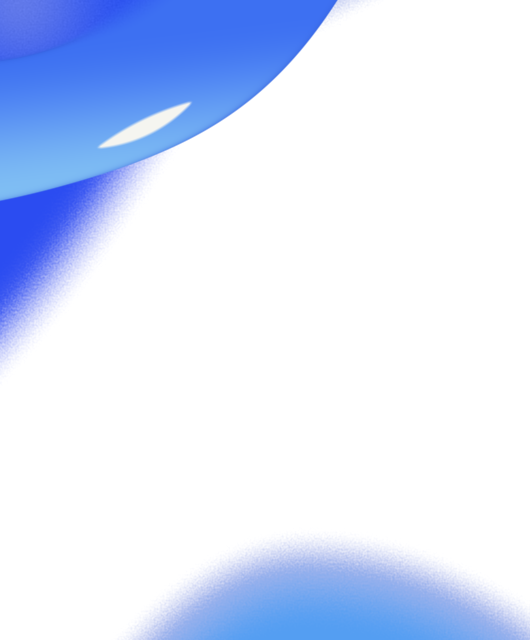
This background is drawn by a Shadertoy shader. Its source:

```glsl
// Soft blue abstract on white: a glossy curved band at the upper left, a grainy
// blue shade behind it and a hazy mound at the bottom. Each shape is a polynomial
// edge turned into a distance, then shaded by that distance.

const vec3 WHITE      = vec3(1.0);
const vec3 SHADE_BLUE = vec3(0.17, 0.30, 0.945);
const vec3 SHADE_HAZE = vec3(0.41, 0.48, 0.95);
const vec3 HOLE_BLUE  = vec3(0.18, 0.33, 0.94);
const vec3 HOLE_HAZE  = vec3(0.43, 0.51, 0.91);
const vec3 BAND_DEEP  = vec3(0.24, 0.44, 0.95);
const vec3 BAND_LIGHT = vec3(0.50, 0.745, 0.955);
const vec3 RIM_BLUE   = vec3(0.20, 0.38, 0.87);
const vec3 MOUND_HAZE = vec3(0.66, 0.71, 0.92);
const vec3 MOUND_BLUE = vec3(0.33, 0.62, 0.95);
const vec3 GLINT      = vec3(0.96, 0.96, 0.94);

const vec2  MOUND_TOP   = vec2(0.482, 0.169);
const vec2  MOUND_CURVE = vec2(1.85, 0.95);   // left and right steepness
const vec2  GLINT_START = vec2(0.150, 0.768);
const vec2  GLINT_END   = vec2(0.302, 0.842);
const float GLINT_WIDTH = 0.0125;
const float GLINT_SAG   = 0.004;
const float GRAIN_CELLS = 300.0;              // noise cells per canvas height
const float GRAIN_EDGE  = 0.016;              // how far grain shifts a soft edge
const float GRAIN_TONE  = 0.035;

vec2 hashGradient(vec2 cell) {
    vec2 k = vec2(dot(cell, vec2(127.1, 311.7)), dot(cell, vec2(269.5, 183.3)));
    return 2.0 * fract(sin(k) * 43758.55) - 1.0;
}

float gradientNoise(vec2 p) {
    vec2 i = floor(p), f = fract(p);
    vec2 u = f * f * (3.0 - 2.0 * f);
    vec2 e = vec2(0.0, 1.0);
    float low  = mix(dot(hashGradient(i), f),
                     dot(hashGradient(i + e.yx), f - e.yx), u.x);
    float high = mix(dot(hashGradient(i + e.xy), f - e.xy),
                     dot(hashGradient(i + e.yy), f - e.yy), u.x);
    return mix(low, high, u.y);
}

// Signed distance, approximately, above the quartic y = base + c.x*x + ... + c.w*x^4
float aboveCurve(vec2 p, float base, vec4 c) {
    float x = p.x;
    float height = base + x * (c.x + x * (c.y + x * (c.z + x * c.w)));
    float slope = c.x + x * (2.0 * c.y + x * (3.0 * c.z + x * 4.0 * c.w));
    return (p.y - height) / sqrt(1.0 + slope * slope);
}

// Distance below the top of the lopsided mound
float insideMound(vec2 p) {
    float dx = p.x - MOUND_TOP.x;
    float curve = dx < 0.0 ? MOUND_CURVE.x : MOUND_CURVE.y;
    float slope = 2.0 * curve * dx;
    return (MOUND_TOP.y - curve * dx * dx - p.y) / sqrt(1.0 + slope * slope);
}

// Slim bent lens with pointed ends
float glintMask(vec2 p) {
    vec2 axis = GLINT_END - GLINT_START;
    vec2 dir = normalize(axis);
    vec2 q = p - 0.5 * (GLINT_START + GLINT_END);
    float s = 2.0 * dot(q, dir) / length(axis);
    float taper = max(1.0 - s * s, 0.0);
    float across = dot(q, vec2(-dir.y, dir.x)) + GLINT_SAG * taper;
    float soft = 0.003;
    return smoothstep(-soft, soft, GLINT_WIDTH * taper - abs(across))
         * smoothstep(0.0, 0.2, taper);
}

void mainImage(out vec4 fragColor, in vec2 fragCoord) {
    vec2 p = fragCoord / iResolution.y;
    float aa = 1.0 / iResolution.y;
    float grain = gradientNoise(p * GRAIN_CELLS);
    float shift = GRAIN_EDGE * grain;
    vec3 color = WHITE;

    // Mound: pale fringe deepening inward
    float mound = insideMound(p) + shift;
    vec3 moundColor = mix(MOUND_HAZE, MOUND_BLUE, smoothstep(0.02, 0.155, mound));
    color = mix(color, moundColor, smoothstep(-0.006, 0.065, mound));

    // Shade behind the band, and a faint smear right of it
    float shade = aboveCurve(p, 0.3945, vec4(1.037, 1.09, 0.0, 0.0)) + shift;
    vec3 shadeColor = mix(SHADE_HAZE, SHADE_BLUE, smoothstep(0.03, 0.13, shade));
    float smear = dot(p - vec2(0.60, 1.0), normalize(vec2(-0.45, 0.9))) + shift;
    color = mix(color, MOUND_HAZE, 0.75 * smoothstep(-0.004, 0.05, smear));
    float shadeSide = 1.0 - smoothstep(0.30, 0.36, p.x);
    color = mix(color, shadeColor, shadeSide * smoothstep(-0.003, 0.10, shade));

    // Glossy band, lighter toward the lower left, with a thin dark rim
    float band = aboveCurve(p, 0.6862, vec4(0.1989, 0.4777, -1.039, 2.953));
    float light = smoothstep(-0.05, 1.05, (0.91 - p.y + 0.12 * p.x) / 0.21);
    vec3 bandColor = mix(BAND_DEEP, BAND_LIGHT, light);
    float rim = exp(-max(band, 0.0) / 0.0035);
    bandColor = mix(bandColor, RIM_BLUE, rim * mix(0.4, 0.7, smoothstep(0.1, 0.4, p.x)));
    bandColor = mix(bandColor, GLINT, glintMask(p));

    // Opening above the band; its edge softens toward the right
    float hole = aboveCurve(p, 0.905, vec4(0.12, 1.303, 0.0, 0.0));
    float blur = aa + 0.03 * smoothstep(0.06, 0.24, p.x);
    float haze = 1.0 - smoothstep(0.0, 0.17, length(p - vec2(0.03, 1.0)));
    vec3 holeColor = mix(HOLE_BLUE, HOLE_HAZE, 0.8 * haze) + GRAIN_TONE * grain;
    float crease = exp(-abs(hole) / 0.003) * (1.0 - smoothstep(0.08, 0.18, p.x));
    bandColor = mix(bandColor, holeColor, smoothstep(-blur, blur, hole));
    bandColor = mix(bandColor, RIM_BLUE, 0.6 * crease);

    color = mix(color, bandColor, smoothstep(-aa, aa, band));
    fragColor = vec4(clamp(color, 0.0, 1.0), 1.0);
}
```
